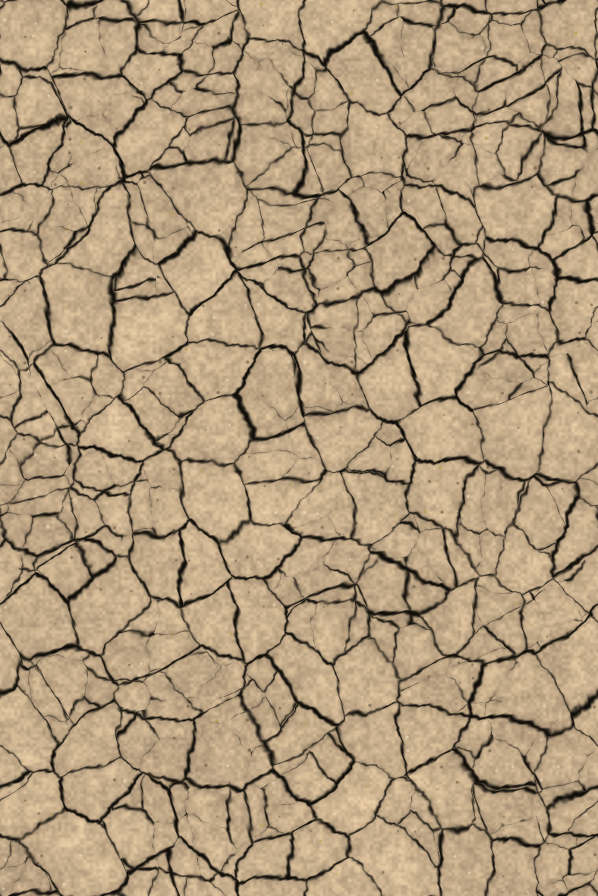
Write a Shadertoy shader that draws this texture.

```glsl
// Dry cracked mud: warped cellular plates parted by dark continuous fissures,
// split again by finer branches, over gritty clay with pale specks.
// Every lattice and sine uses whole repeats, so the canvas tiles.

const float TAU = 6.2831853;

float hash(vec2 c) {
    vec3 p = fract(c.xyx * 0.1031);
    p += dot(p, p.yzx + 33.33);
    return fract((p.x + p.y) * p.z);
}

// Two random values for a lattice cell, wrapping after count cells
vec2 cellRandom(vec2 cell, vec2 count) {
    cell = mod(cell, count) + count;
    return vec2(hash(cell + 3.7), hash(cell + 71.3));
}

float wrappedNoise(vec2 uv, vec2 count) {
    vec2 p = uv * count, c = floor(p), f = p - c;
    f = f * f * (3.0 - 2.0 * f);
    float low = mix(cellRandom(c, count).x, cellRandom(c + vec2(1, 0), count).x, f.x);
    float high = mix(cellRandom(c + vec2(0, 1), count).x, cellRandom(c + 1.0, count).x, f.x);
    return mix(low, high, f.y);
}

// Layered sines bend the straight cell borders into ragged lines
vec2 warp(vec2 uv) {
    float f = 1.0;
    for (int i = 0; i < 5; i++) {
        vec2 across = uv.yx * vec2(3, 2) * f;
        vec2 along = uv * vec2(2, -3) * f;
        vec2 phase = vec2(1.3, 4.1) * float(i + 1);
        uv += 0.012 * pow(f, -0.85) * vec2(1.0, 0.667) * sin(TAU * (across + along) + phase);
        f = f * 2.0 + 1.0;
    }
    return uv;
}

// x: signed distance to the nearest fissure wall in canvas widths, y: plate id
vec2 fracture(vec2 uv, vec2 count, float thin, float wide) {
    vec2 p = uv * count, base = floor(p), home = base, toHome = vec2(9);
    for (int j = -1; j <= 1; j++)
    for (int i = -1; i <= 1; i++) {
        vec2 cell = base + vec2(i, j);
        vec2 r = cell + 0.04 + 0.92 * cellRandom(cell, count) - p;
        if (dot(r, r) < dot(toHome, toHome)) { toHome = r; home = cell; }
    }
    vec2 homeRandom = cellRandom(home, count);
    float gap = 1.0;
    for (int j = -2; j <= 2; j++)
    for (int i = -2; i <= 2; i++) {
        if (i == 0 && j == 0) continue;
        vec2 cell = home + vec2(i, j), rnd = cellRandom(cell, count);
        vec2 r = cell + 0.04 + 0.92 * rnd - p;
        // Both plates of a border agree on its width
        float halfWidth = mix(thin, wide, fract(homeRandom.x + rnd.x));
        float d = dot(0.5 * (toHome + r), normalize(r - toHome)) / count.x;
        gap = min(gap, d - halfWidth);
    }
    return vec2(gap, homeRandom.y);
}

// Small round grains: x is coverage, y a random kind
vec2 specks(vec2 uv, float pixel) {
    vec2 count = vec2(40, 60), p = uv * count, cell = floor(p);
    vec2 rnd = cellRandom(cell, count);
    float kind = hash(mod(cell, count) + 131.0);
    float d = length(p - cell - 0.2 - 0.6 * rnd) / count.x;
    float radius = 0.001 + 0.0018 * rnd.y;
    float cover = 1.0 - smoothstep(radius - pixel, radius + pixel, d);
    return vec2(cover * step(0.85, kind), rnd.x);
}

void mainImage(out vec4 fragColor, in vec2 fragCoord) {
    vec2 uv = fragCoord / iResolution.xy;
    float pixel = 1.0 / iResolution.x;
    vec2 bent = warp(uv);

    // Continuous fissures, then thinner branches that taper and skip some plates
    vec2 plates = fracture(bent, vec2(10, 15), 0.0004, 0.0034);
    vec2 branch = fracture(bent + vec2(0.037, 0.021), vec2(14, 21), -0.0016, 0.0026);
    float taper = 0.004 * smoothstep(0.55, 0.95, wrappedNoise(uv, vec2(14, 21)));
    float wall = min(plates.x, branch.x + taper + 0.02 * step(0.62, plates.y));
    wall += 0.0022 * (wrappedNoise(uv, vec2(110, 165)) - 0.5);

    // Mottled clay, mostly fine grit over faint stains
    float tone = 0.12 * wrappedNoise(uv, vec2(6, 9))
               + 0.20 * wrappedNoise(bent, vec2(26, 39))
               + 0.32 * wrappedNoise(uv, vec2(80, 120))
               + 0.36 * wrappedNoise(uv, vec2(190, 285));
    tone += 0.05 * (plates.y - 0.5);
    vec3 color = mix(vec3(0.615, 0.53, 0.425), vec3(0.96, 0.845, 0.68), tone);

    // Pale grit, yellowish straw and dark pits
    vec2 grain = specks(uv, pixel);
    vec3 grit = grain.y < 0.4 ? vec3(0.93, 0.86, 0.73)
              : grain.y < 0.55 ? vec3(0.72, 0.63, 0.30) : vec3(0.46, 0.39, 0.29);
    color = mix(color, grit, 0.75 * grain.x);

    // Dusty brown rims, then the shadowed depth of the fissures
    color *= 1.0 - 0.14 * exp(-max(wall, 0.0) * 220.0);
    float soft = max(0.0029, pixel * 0.8);
    float depth = 1.0 - smoothstep(-soft, soft, wall);
    color = mix(color, vec3(0.07, 0.06, 0.04), depth);
    fragColor = vec4(color, 1.0);
}
```
